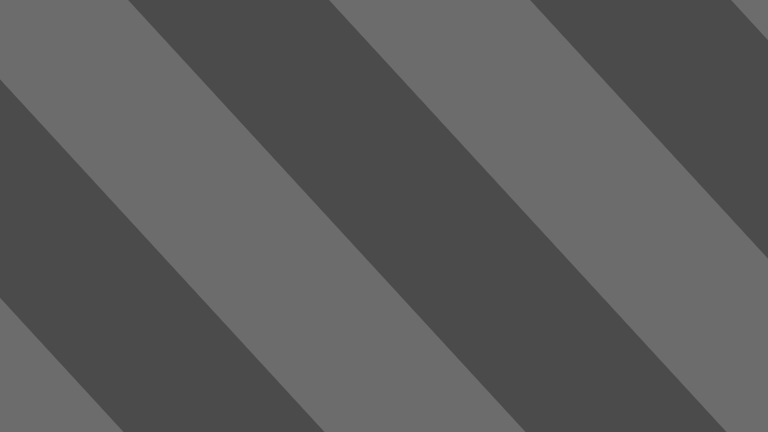
This pattern is drawn by a WebGL 1 fragment shader. Its source:

```glsl
precision highp float;
// Broad diagonal stripes in two flat greys, falling from upper left to lower right.

uniform vec2 u_resolution;

// Signed distance to the nearest dark stripe, negative inside it.
float stripeDistance(vec2 p) {
    float period = 0.6848;
    vec2 normal = normalize(vec2(1.0, 0.92));
    float phase = (dot(p, normal) - 0.8952) / period;
    return (abs(fract(phase + 0.25) - 0.5) - 0.25) * period;
}

void main() {
    // Canvas height is one unit.
    vec2 p = gl_FragCoord.xy / u_resolution.y;
    float pixel = 1.0 / u_resolution.y;

    vec3 darkGrey = vec3(0.294);
    vec3 lightGrey = vec3(0.424);

    // Blend across about one pixel at each edge.
    float light = clamp(stripeDistance(p) / pixel + 0.5, 0.0, 1.0);
    gl_FragColor = vec4(mix(darkGrey, lightGrey, light), 1.0);
}
```
